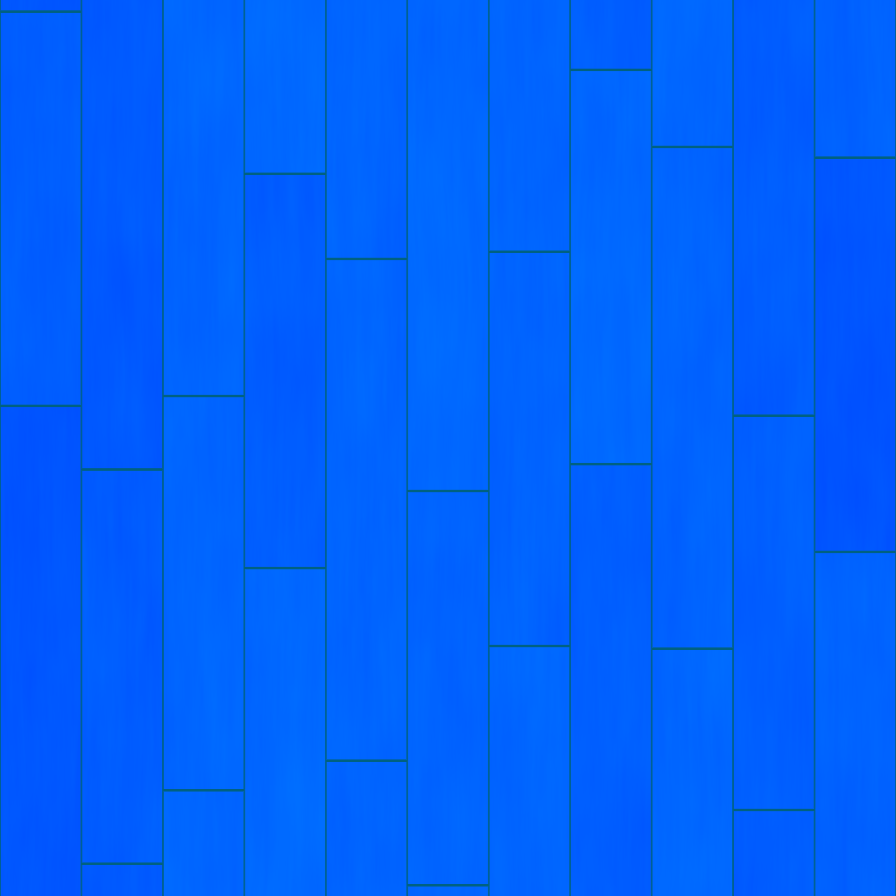
Reproduce this texture procedurally as a WebGL 2 fragment shader.

```glsl
#version 300 es
precision highp float;
// Blue plank floor: eleven upright columns, each split by two staggered joints
// into a short and a long board that wrap around the canvas vertically.
// Each board has its own tone, stretched-noise grain and soft cloudy stains.

uniform vec2 u_resolution;
out vec4 outColor;

const int COLUMNS = 11;
const float SHORT_LENGTH = 0.44;
const float SEAM_HALF_WIDTH = 0.0010;
const float JOINT_HALF_WIDTH = 0.0014;
const vec3 SEAM_COLOR = vec3(0.0, 0.38, 0.50);

// Height of the joint below the short board of each column
const float JOINT_HEIGHT[COLUMNS] = float[COLUMNS](
  0.547, 0.036, 0.118, 0.366, 0.711, 0.012, 0.279, 0.482, 0.836, 0.096, 0.384);

// Green level of the short and long board in each column
const float SHORT_TONE[COLUMNS] = float[COLUMNS](
  0.372, 0.362, 0.398, 0.364, 0.388, 0.392, 0.387, 0.412, 0.404, 0.374, 0.335);
const float LONG_TONE[COLUMNS] = float[COLUMNS](
  0.332, 0.353, 0.395, 0.407, 0.397, 0.402, 0.400, 0.370, 0.390, 0.360, 0.382);

float hash(vec2 p) {
  vec3 q = fract(vec3(p.xyx) * 0.1031);
  q += dot(q, q.yzx + 33.33);
  return fract((q.x + q.y) * q.z);
}

float valueNoise(vec2 p) {
  vec2 cell = floor(p);
  vec2 f = fract(p);
  f = f * f * (3.0 - 2.0 * f);
  float low = mix(hash(cell), hash(cell + vec2(1.0, 0.0)), f.x);
  float high = mix(hash(cell + vec2(0.0, 1.0)), hash(cell + 1.0), f.x);
  return mix(low, high, f.y);
}

// Layered noise centred on zero
float layeredNoise(vec2 p) {
  float sum = 0.0;
  float weight = 0.5;
  for (int i = 0; i < 3; i++) {
    sum += weight * (valueNoise(p) - 0.5);
    p = p * 2.03 + 17.7;
    weight *= 0.5;
  }
  return sum;
}

// Fine upright streaks, bent slightly, over broad stains
float woodVariation(vec2 p, float seed) {
  vec2 offset = vec2(seed * 13.7, seed * 7.3);
  float bend = 0.012 * layeredNoise(p * vec2(9.0, 4.0) + offset);
  vec2 bent = vec2(p.x + bend, p.y);
  float stains = layeredNoise(bent * vec2(22.0, 9.0) + offset);
  float streaks = layeredNoise(bent * vec2(95.0, 7.0) + offset);
  float fibres = layeredNoise(bent * vec2(260.0, 14.0) + offset);
  return 0.060 * stains + 0.026 * streaks + 0.022 * fibres;
}

// Coverage of a line with softened edges
float lineMask(float distanceToLine, float halfWidth, float pixel) {
  return 1.0 - smoothstep(halfWidth - 0.5 * pixel, halfWidth + 0.5 * pixel, distanceToLine);
}

void main() {
  vec2 uv = gl_FragCoord.xy / u_resolution;
  vec2 pixel = 1.0 / u_resolution;

  // Column and position along its boards
  float column = floor(uv.x * float(COLUMNS));
  float across = fract(uv.x * float(COLUMNS));
  int index = clamp(int(column), 0, COLUMNS - 1);
  float along = fract(uv.y - JOINT_HEIGHT[index]);
  bool isShort = along < SHORT_LENGTH;

  // Board surface
  float tone = isShort ? SHORT_TONE[index] : LONG_TONE[index];
  float seed = column * 2.0 + (isShort ? 1.0 : 2.0);
  tone += woodVariation(vec2(uv.x, along), seed);
  vec3 color = vec3(0.0, tone, 1.0);

  // Seams between columns and joints between board ends
  float seamDistance = min(across, 1.0 - across) / float(COLUMNS);
  float jointDistance = min(min(along, 1.0 - along), abs(along - SHORT_LENGTH));
  float seam = 0.85 * lineMask(seamDistance, SEAM_HALF_WIDTH, pixel.x);
  float joint = lineMask(jointDistance, JOINT_HALF_WIDTH, pixel.y);
  color = mix(color, SEAM_COLOR, max(seam, joint));

  outColor = vec4(color, 1.0);
}
```
